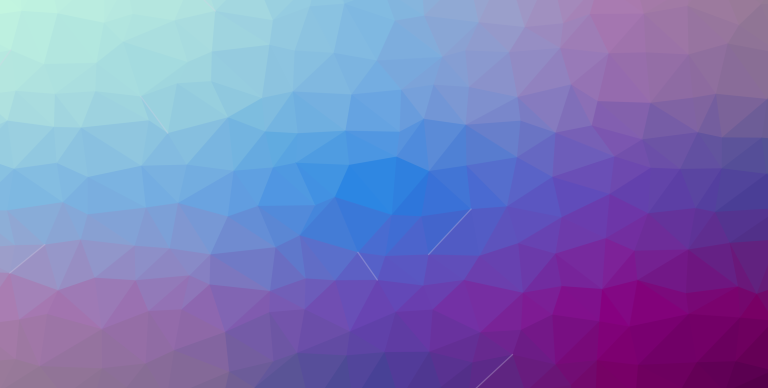
This background is drawn by a Shadertoy shader. Its source:

```glsl
// Low-poly mesh of flat triangles shading from mint through blue to dark magenta.

vec2 hash2(vec2 p) {
    vec3 q = fract(p.xyx * vec3(0.1031, 0.1030, 0.0973));
    q += dot(q, q.yzx + 33.33);
    return fract((q.xx + q.yz) * q.zy);
}

// Colour ramp shared by both axes
vec3 ramp(float t) {
    vec3 c = mix(vec3(0.76, 0.96, 0.88), vec3(0.60, 0.82, 0.87), clamp(t / 0.25, 0.0, 1.0));
    c = mix(c, vec3(0.12, 0.50, 0.89), clamp((t - 0.25) / 0.25, 0.0, 1.0));
    c = mix(c, vec3(0.38, 0.30, 0.72), clamp((t - 0.50) / 0.15, 0.0, 1.0));
    c = mix(c, vec3(0.53, 0.00, 0.50), clamp((t - 0.65) / 0.15, 0.0, 1.0));
    return mix(c, vec3(0.32, 0.00, 0.28), clamp((t - 0.80) / 0.20, 0.0, 1.0));
}

// Average of the horizontal and vertical ramps, with a warmer blend between hues
vec3 meshColor(vec2 uv) {
    vec3 across = ramp(uv.x), down = ramp(1.0 - uv.y);
    vec3 c = 0.5 * (across + down);
    c.r += 0.4 * abs(across.r - down.r) * (1.0 - max(across.r, down.r));
    return c;
}

// Jittered grid vertex, in units of canvas height
vec2 vertex(vec2 id) {
    vec2 jitter = (hash2(id + 17.0) - 0.5) * 0.66;
    return vec2(1.003, 0.567) + (id + jitter) * vec2(0.109, 0.0985);
}

// Signed distance to the line a-b, positive on its left
float side(vec2 p, vec2 a, vec2 b) {
    vec2 e = normalize(b - a), d = p - a;
    return e.x * d.y - e.y * d.x;
}

float segment(vec2 p, vec2 a, vec2 b) {
    vec2 d = b - a;
    return length(p - a - d * clamp(dot(p - a, d) / dot(d, d), 0.0, 1.0));
}

// Flat colour in rgb, weighted by the soft coverage in w
vec4 triangle(vec2 p, vec2 a, vec2 b, vec2 c, float aspect, float soft) {
    float inside = min(side(p, a, b), min(side(p, b, c), side(p, c, a)));
    float cover = smoothstep(-soft, soft, inside);
    vec2 uv = clamp((a + b + c) / 3.0 / vec2(aspect, 1.0), 0.0, 1.0);
    return vec4(meshColor(uv), 1.0) * cover;
}

void mainImage(out vec4 fragColor, in vec2 fragCoord) {
    vec2 p = fragCoord / iResolution.y;
    float aspect = iResolution.x / iResolution.y;
    float soft = 0.7 / iResolution.y;
    vec2 cell = floor((p - vec2(1.003, 0.567)) / vec2(0.109, 0.0985));

    vec4 sum = vec4(0.0);
    float seam = 0.0;
    for (int j = -1; j <= 1; j++)
    for (int i = -1; i <= 1; i++) {
        vec2 id = cell + vec2(i, j);
        vec2 a = vertex(id), b = vertex(id + vec2(1, 0));
        vec2 c = vertex(id + vec2(1, 1)), d = vertex(id + vec2(0, 1));

        // Rotate the corners so that a-c is the shorter diagonal
        if (distance(b, d) < distance(a, c)) {
            vec2 first = a;
            a = b; b = c; c = d; d = first;
        }
        sum += triangle(p, a, b, c, aspect, soft);
        sum += triangle(p, a, c, d, aspect, soft);

        // A few diagonals show a pale hairline
        float line = 1.0 - smoothstep(0.0, 0.0015 + soft, segment(p, a, c));
        seam = max(seam, line * step(0.955, hash2(id + 71.0).x));
    }

    vec3 color = sum.rgb / max(sum.w, 0.001);
    fragColor = vec4(mix(color, vec3(0.85, 0.82, 0.90), 0.3 * seam), 1.0);
}
```
